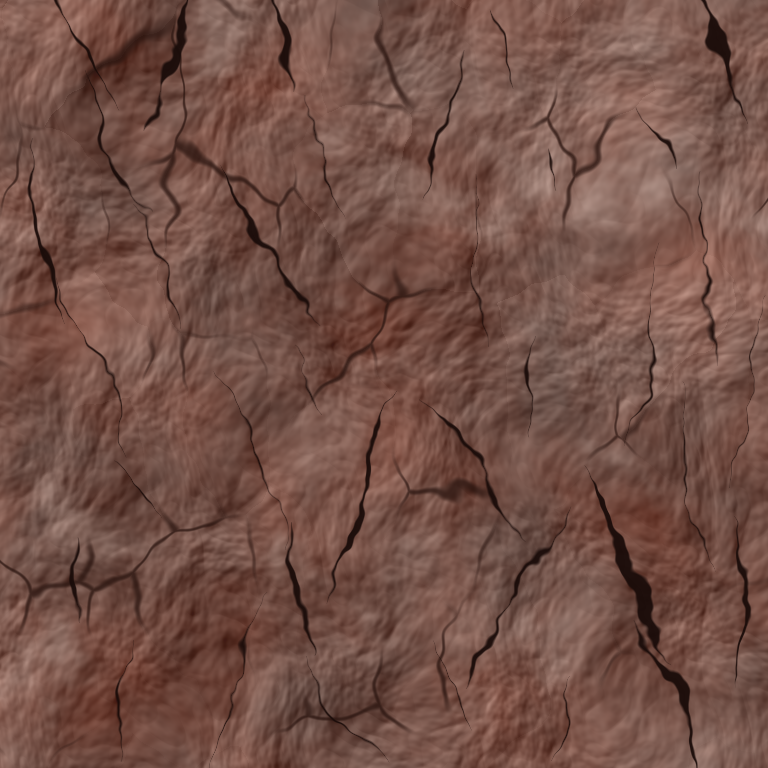
This texture is drawn by a WebGL 2 fragment shader. Its source:

```glsl
#version 300 es
precision highp float;

uniform vec2 u_resolution;
out vec4 fragColor;

vec2 hash2(vec2 p) {
  vec3 q = fract(p.xyx * vec3(0.1031, 0.1030, 0.0973));
  q += dot(q, q.yzx + 33.33);
  return fract((q.xx + q.yz) * q.zy);
}

float cornerSlope(vec2 cell, vec2 offset) {
  float angle = 6.2832 * hash2(cell).x;
  return dot(vec2(cos(angle), sin(angle)), offset);
}

float gradientNoise(vec2 p) {
  vec2 i = floor(p), f = fract(p);
  vec2 u = f * f * f * (f * (f * 6.0 - 15.0) + 10.0);
  vec2 e = vec2(1, 0);
  return mix(mix(cornerSlope(i, f), cornerSlope(i + e, f - e), u.x),
             mix(cornerSlope(i + e.yx, f - e.yx), cornerSlope(i + 1.0, f - 1.0), u.x), u.y);
}

float fbm(vec2 p) {
  float sum = 0.0, amp = 1.0;
  for (int i = 0; i < 5; i++) {
    sum += amp * gradientNoise(p);
    p = mat2(1.6, 1.2, -1.2, 1.6) * p + 17.3;
    amp *= 0.55;
  }
  return sum;
}

vec2 warp(vec2 p) {
  return vec2(gradientNoise(p), gradientNoise(p + 41.7));
}

// Rough stone surface with sharp creases
float height(vec2 p) {
  vec2 q = p + 0.05 * warp(p * 6.0);
  return fbm(q * vec2(7.0, 5.5)) + 0.5 * abs(gradientNoise(q * vec2(13.0, 9.0)))
       + 0.25 * abs(gradientNoise(q * 29.0 + 5.0));
}

// Slabs: x = gap between the two nearest centres, y = slab shade
vec2 slabs(vec2 p) {
  vec2 cell = floor(p);
  float nearest = 9.0, second = 9.0, shade = 0.0;
  for (int y = -1; y <= 1; y++)
    for (int x = -1; x <= 1; x++) {
      vec2 id = cell + vec2(x, y);
      vec2 rnd = hash2(id + 71.0);
      vec2 offset = p - id - rnd;
      float d = length(offset);
      if (d < nearest) {
        second = nearest;
        nearest = d;
        shade = rnd.x - 0.5 + dot(offset, hash2(id + 9.0) - 0.5);
      } else second = min(second, d);
    }
  return vec2(second - nearest, shade);
}

// Scattered steep gashes: x = dark opening, y = light or shade beside it
vec2 gashes(vec2 p, float blur) {
  vec2 q = p + 0.035 * warp(p * 7.0) + 0.012 * warp(p * 24.0) + 0.004 * warp(p * 65.0);
  float ragged = 0.8 + 1.3 * gradientNoise(p * 22.0 + 3.0);
  vec2 result = vec2(0);
  for (int i = 0; i < 36; i++) {
    float n = float(i);
    vec2 centre = fract(n * vec2(0.7549, 0.5698) + vec2(0.31, 0.12));
    vec2 rnd = hash2(vec2(n, 13.0)), size = hash2(vec2(n, 57.0));
    float angle = mix(-0.5, 0.75, rnd.x);
    vec2 dir = vec2(sin(angle), -cos(angle));
    float along = dot(q - centre, dir) / mix(0.035, 0.14, size.x);
    float across = dot(q - centre, vec2(-dir.y, dir.x));
    float taper = 1.0 - along * along;
    float width = mix(0.0018, 0.0085, size.y * size.y * size.y) * taper * ragged - 0.0006;
    result.x = max(result.x, smoothstep(blur, -blur, abs(across) - width) * step(0.0, taper));
    float lip = exp(-abs(across) / 0.011) * max(taper, 0.0);
    result.y += lip * (across < 0.0 ? -0.075 : 0.025);
  }
  return result;
}

void main() {
  vec2 p = gl_FragCoord.xy / u_resolution.y;
  float blur = 0.0007 + 0.8 / u_resolution.y;
  float upper = smoothstep(0.35, 0.75, p.y + 0.25 * gradientNoise(p * 3.0));
  vec2 bent = p + 0.06 * warp(p * 4.0 + 8.0);

  // Broad tone, streaked upright above and mottled below
  float tone = 0.1 * fbm(bent * 3.0 + 2.0);
  tone += 0.06 * mix(fbm(bent * vec2(9, 15)), fbm(bent * vec2(11, 4) + 6.0), upper);
  tone += 0.035 * smoothstep(0.6, 0.8, bent.x) * upper;

  // Relief lit from the upper left
  tone += 0.95 * (height(p) - height(p + 0.004 * vec2(-0.6, 0.8)));

  // Slab faces and the hairlines between them
  vec2 jagged = p + 0.045 * warp(p * 8.0 + 3.0) + 0.01 * warp(p * 31.0);
  vec2 slab = slabs(jagged * vec2(8.0, 5.0));
  tone += slab.y * mix(0.025, 0.075, upper);
  float broken = smoothstep(0.02, 0.3, gradientNoise(p * 6.0 + 19.0));
  float hairline = smoothstep(0.0025 + blur, 0.0003, slab.x * 0.08) * broken;

  vec2 gash = gashes(p, blur);
  tone += gash.y;

  // Stone colour with rusty and pale patches
  vec3 color = vec3(0.455, 0.315, 0.275) + tone * vec3(1.0, 0.98, 0.95);
  color += vec3(0.045, -0.012, -0.025) * fbm(bent * 5.0 + 31.0);
  float pale = smoothstep(0.2, 0.75, fbm(bent * vec2(5.0, 6.0) + 53.0));
  color = mix(color, vec3(0.63, 0.52, 0.48) + 0.7 * tone, 0.6 * pale);

  // Cracks
  color = max(color, vec3(0.2, 0.1, 0.08));
  color = mix(color, vec3(0.17, 0.085, 0.065), 0.75 * hairline);
  color = mix(color, vec3(0.1, 0.045, 0.035), 0.95 * gash.x);
  fragColor = vec4(color, 1.0);
}
```
